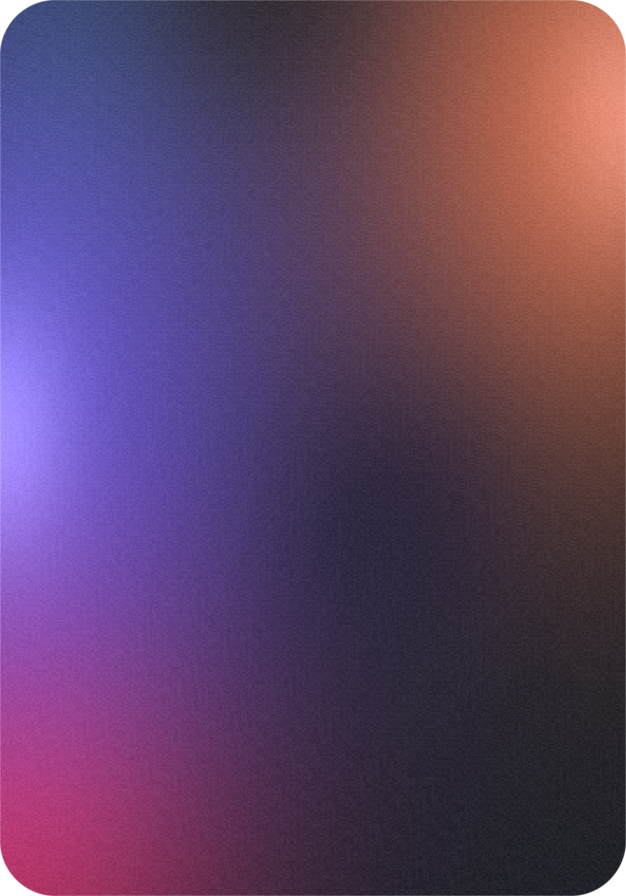
Write a Shadertoy shader that draws this background.

```glsl
// Dark rounded card lit by soft violet, magenta and orange glows under fine grain.

const vec3 PAPER   = vec3(1.0);
const vec3 NIGHT   = vec3(0.122, 0.130, 0.153);
const vec3 VIOLET  = vec3(0.290, 0.205, 0.660);
const vec3 LAVENDER = vec3(0.220, 0.230, 0.210);
const vec3 MAGENTA = vec3(0.490, 0.010, 0.030);
const vec3 TEAL    = vec3(0.000, 0.080, 0.050);
const vec3 ORANGE  = vec3(0.630, 0.275, 0.130);
const vec3 PEACH   = vec3(0.175, 0.170, 0.200);
const vec3 UMBER   = vec3(0.175, 0.155, 0.155);
const vec3 INDIGO  = vec3(0.145, 0.130, 0.220);

const float GRAIN_ROWS = 512.0;
const float GRAIN_AMOUNT = 0.045;
const float CORNER_RADIUS = 0.062;

float hash(vec2 p) {
    return fract(sin(dot(p, vec2(127.1, 311.7))) * 43758.5453);
}

// Elliptical Gaussian falloff: 1 at the centre, 1/e at the radii.
float glow(vec2 uv, vec2 centre, vec2 radii) {
    vec2 d = (uv - centre) / radii;
    return exp(-dot(d, d));
}

float roundedBox(vec2 p, vec2 halfSize, float radius) {
    vec2 q = abs(p) - halfSize + radius;
    return length(max(q, 0.0)) + min(max(q.x, q.y), 0.0) - radius;
}

vec3 lighting(vec2 uv) {
    vec3 colour = NIGHT;

    // Cool side
    colour += VIOLET * glow(uv, vec2(0.0, 0.54), vec2(0.48, 0.50));
    colour += LAVENDER * glow(uv, vec2(-0.01, 0.52), vec2(0.12, 0.15));
    colour += TEAL * glow(uv, vec2(0.10, 1.0), vec2(0.30, 0.30));
    colour += MAGENTA * glow(uv, vec2(0.0, 0.03), vec2(0.37, 0.28));

    // Warm side
    colour += ORANGE * glow(uv, vec2(0.95, 0.87), vec2(0.38, 0.39));
    colour += PEACH * glow(uv, vec2(1.02, 0.88), vec2(0.13, 0.15));

    // Shadows between the lights
    colour = mix(colour, UMBER, 0.65 * glow(uv, vec2(0.43, 1.03), vec2(0.17, 0.14)));
    colour = mix(colour, INDIGO, 0.65 * glow(uv, vec2(0.63, 0.42), vec2(0.19, 0.17)));
    return colour;
}

void mainImage(out vec4 fragColor, in vec2 fragCoord) {
    vec2 uv = fragCoord / iResolution.xy;
    vec2 p = fragCoord / iResolution.y;
    vec2 halfSize = 0.5 * iResolution.xy / iResolution.y;

    // Lit surface with grain
    float grain = hash(floor(p * GRAIN_ROWS)) - 0.5;
    vec3 colour = lighting(uv) + GRAIN_AMOUNT * grain;

    // Rounded card on paper
    float edge = roundedBox(p - halfSize, halfSize, CORNER_RADIUS);
    float pixel = 1.0 / iResolution.y;
    colour = mix(colour, PAPER, smoothstep(-pixel, pixel, edge));

    fragColor = vec4(clamp(colour, 0.0, 1.0), 1.0);
}
```
